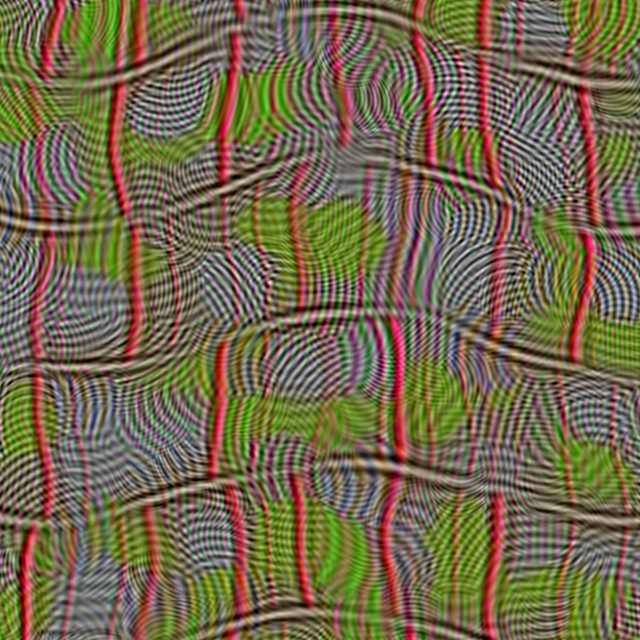
Give the GLSL for this pattern, as a WebGL 1 fragment shader.

```glsl
precision highp float;

uniform vec2 u_resolution;

const float TAU = 6.2831853;

const vec3 OLIVE = vec3(0.43, 0.41, 0.34);
const vec3 SLATE = vec3(0.44, 0.45, 0.45);
const vec3 GREEN = vec3(0.41, 0.53, 0.15);
const vec3 BROWN = vec3(0.42, 0.37, 0.30);
const vec3 RED = vec3(0.65, 0.17, 0.20);
const vec3 MAGENTA_SHIFT = vec3(0.18, -0.18, 0.13);
const vec3 BLUE_SHIFT = vec3(-0.12, -0.02, 0.18);

float hash(vec2 p) {
  return fract(sin(dot(p, vec2(127.1, 311.7))) * 43758.547);
}

vec2 hash2(vec2 p) {
  return vec2(hash(p), hash(p + 47.3));
}

float bell(float x, float width) {
  return exp(-x * x / (width * width));
}

// Layered sines that bend the whole layout
vec2 warp(vec2 p, float amount) {
  vec2 a = sin(p.yx * vec2(15.0, 9.0) + p * vec2(8.0, 5.0) + vec2(0.7, 2.1));
  vec2 b = sin(p.yx * vec2(33.0, 23.0) - p * vec2(13.0, 11.0) + vec2(4.0, 1.3));
  return p + amount * (a + 0.4 * b);
}

// Cellular field of curved wave packets: x light, y chroma, z hue, w tint
vec4 grains(vec2 p, float cells, float cycles, float seed) {
  vec2 q = p * cells;
  vec2 home = floor(q);
  vec3 waves = vec3(0.0);
  float tint = 0.0, total = 0.0, power = 0.0;
  for (int j = -1; j <= 1; j++) {
    for (int i = -1; i <= 1; i++) {
      vec2 id = home + vec2(float(i), float(j));
      vec2 d = q - id - 0.15 - 0.7 * hash2(id + seed);
      vec2 r = hash2(id + seed + 19.7);
      vec2 s = hash2(id + seed + 83.1);
      float angle = r.x * TAU * 0.5;
      angle -= 0.18 * sin(4.0 * angle);
      vec2 n = vec2(cos(angle), sin(angle));
      float across = dot(d, vec2(-n.y, n.x));
      float bent = dot(d, n) + (r.y - 0.5) * 1.6 * across * across;
      float phase = TAU * cycles * (0.65 + 0.7 * s.y) * bent;
      float w = exp(-4.5 * dot(d, d));
      float upright = n.x * n.x * n.x * n.x;
      float light = sin(phase + r.x * 40.0) * (0.5 + 0.9 * s.y);
      float chroma = cos(phase * 0.55 + r.y * TAU) * (0.06 + upright);
      waves += w * vec3(light, chroma, w * r.y);
      tint += w * s.x;
      total += w;
      power += w * w;
    }
  }
  return vec4(waves.xy / sqrt(power), waves.z / power, tint / total);
}

// Upright beams: x signed distance from the nearest axis, y strength
vec2 beam(float x, float row, float count, float seed) {
  float id = floor(x * count);
  vec2 r = hash2(vec2(id, row) + seed);
  float d = (fract(x * count) - 0.5 + 0.4 * (r.x - 0.5)) / count;
  return vec2(d, smoothstep(0.15, 0.6, r.y));
}

// Dark, coloured and light edges of a beam
vec3 fringe(float d, float width) {
  vec3 phase = TAU * d / (1.9 * width) + vec3(0.9, 0.0, 0.3);
  return sin(phase) * bell(d, width * 1.5);
}

void main() {
  vec2 p = gl_FragCoord.xy / u_resolution.y;
  vec2 q = warp(p, 0.010);

  vec4 coarse = grains(warp(p, 0.005), 10.0, 6.2, 3.0);
  vec4 fine = grains(p, 16.0, 6.6, 61.0);

  // Soft ground patches
  float green = smoothstep(0.48, 0.64, mix(coarse.w, fine.w, 0.3));
  float slate = smoothstep(0.48, 0.32, coarse.w);
  vec3 color = mix(mix(OLIVE, SLATE, slate), GREEN, green);

  // Level seams divide the rows
  float rows = 4.3;
  float level = q.y * rows + 0.22 * sin(q.x * 7.0 + 1.0);
  float row = floor(level);
  float seamDistance = (fract(level + 0.5) - 0.5) / rows;
  float seamPower = 0.65 + 0.35 * sin(q.x * 19.0 + floor(level + 0.5) * 2.4);
  float seam = bell(seamDistance, 0.022) * seamPower;
  color = mix(color, BROWN, min(1.0, bell(seamDistance, 0.042) * seamPower * 1.2));

  // Upright beams, wide and narrow
  float clear = smoothstep(0.0, 0.022, abs(seamDistance));
  vec2 wide = beam(q.x, row, 7.0, 5.0);
  vec2 narrow = beam(q.x, row, 13.0, 31.0);
  wide.y *= 0.3 + 0.7 * clear;
  narrow.y *= 0.7 * clear;
  float wideCore = bell(wide.x, 0.013) * wide.y;
  float narrowCore = bell(narrow.x, 0.007) * narrow.y;
  color = mix(color, RED, 0.85 * max(wideCore, 0.6 * narrowCore));

  // Striped relief and colour fringes
  float calm = (1.0 - 0.4 * green) * (1.0 - 0.6 * wideCore) * (1.0 - 0.6 * seam);
  color += calm * (0.17 * coarse.x + 0.085 * fine.x);
  color += 0.50 * coarse.y * mix(MAGENTA_SHIFT, BLUE_SHIFT, smoothstep(0.4, 0.8, coarse.z));
  color += 0.32 * fine.y * mix(MAGENTA_SHIFT, BLUE_SHIFT, smoothstep(0.4, 0.8, fine.z));
  color += 0.20 * wide.y * fringe(wide.x, 0.015);
  color += 0.17 * narrow.y * fringe(narrow.x, 0.010);
  color += 0.32 * seam * cos(TAU * 42.0 * seamDistance + 0.5);

  gl_FragColor = vec4(clamp(color, 0.0, 1.0), 1.0);
}
```
